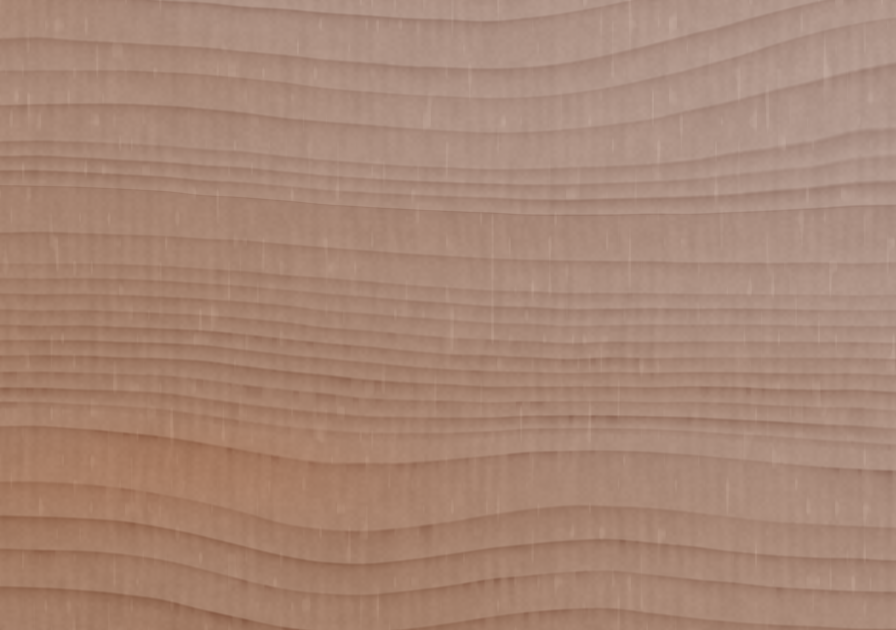
Give the GLSL for this texture, as a Shadertoy shader.

```glsl
// Planed softwood board: wavy horizontal growth rings crossed by faint vertical fibre marks.

float hash(vec2 p) {
    vec3 q = fract(vec3(p.xyx) * 0.1031);
    q += dot(q, q.yzx + 33.33);
    return fract((q.x + q.y) * q.z);
}

float noise(vec2 p) {
    vec2 i = floor(p), f = fract(p);
    f = f * f * (3.0 - 2.0 * f);
    return mix(mix(hash(i), hash(i + vec2(1, 0)), f.x),
               mix(hash(i + vec2(0, 1)), hash(i + vec2(1, 1)), f.x), f.y);
}

float bump(float x, float centre, float width) {
    float d = (x - centre) / width;
    return exp(-d * d);
}

// Downward bend of the grain; x runs left to right, depth top to bottom.
float grainSag(float x, float depth) {
    float upper = 1.0 - smoothstep(0.0, 0.42, depth);
    float lower = smoothstep(0.55, 0.85, depth);
    float sag = 0.05 * smoothstep(0.0, 0.65, x);
    sag -= 0.13 * upper * smoothstep(0.52, 1.05, x);
    sag += lower * (0.045 * bump(x, 0.36, 0.16) - 0.015 * bump(x, 0.65, 0.12)
                  + 0.02 * smoothstep(0.65, 1.0, x));
    return sag + 0.012 * (noise(vec2(x * 5.0, depth * 7.0)) - 0.5)
               + 0.003 * (noise(vec2(x * 22.0, depth * 16.0)) - 0.5);
}

// Ring count from the top: wide rings with two bands of narrow ones.
float ringPhase(float s) {
    return 16.0 * s + 25.0 * clamp(s - 0.21, 0.0, 0.08)
         + 24.0 * clamp(s - 0.41, 0.0, 0.24)
         + 0.55 * noise(vec2(s * 18.0, 4.0)) + 4.0;
}

void mainImage(out vec4 fragColor, in vec2 fragCoord) {
    vec2 uv = fragCoord / iResolution.xy;
    vec2 p = fragCoord / iResolution.y;
    float depth = 1.0 - uv.y;
    float s = depth - grainSag(uv.x, depth);

    // Each ring starts with a dark edge and fades downward
    float phase = ringPhase(s);
    float ring = floor(phase), f = phase - ring;
    float density = ringPhase(s + 0.002) - ringPhase(s - 0.002);
    density = max(density / 0.004, 8.0);
    float below = f / density;
    float edge = smoothstep(0.0, 0.0055, below);
    float strength = mix(0.55, 1.1, hash(vec2(ring, 7.0)));
    strength *= 0.65 + 0.6 * noise(vec2(uv.x * 6.0, ring * 3.7));
    float fade = 1.0 - smoothstep(0.6, 1.0, f);
    float line = edge * exp(-below * 120.0) * fade * strength;
    float shade = edge * (1.0 - f) * strength;

    // Base colour: pale and grey at upper right, warm at lower left
    float pale = smoothstep(0.1, 1.25, uv.x * 0.65 + uv.y * 0.7);
    pale += 0.22 * (noise(vec2(p.x * 3.0, s * 9.0)) - 0.5);
    vec3 color = mix(vec3(0.648, 0.503, 0.415), vec3(0.698, 0.597, 0.550), pale);
    float warmth = bump(uv.x, 0.2, 0.28) * bump(depth, 0.75, 0.1);
    color += warmth * vec3(0.018, -0.008, -0.025);

    // Ring shading
    color -= shade * vec3(0.030, 0.040, 0.043);
    color -= line * vec3(0.085, 0.098, 0.098);

    // Torn dark flecks along the lower ring edges
    float fleck = smoothstep(0.55, 0.85, noise(vec2(p.x * 85.0, ring * 5.3)));
    fleck *= edge * exp(-below * 95.0) * smoothstep(0.3, 0.7, depth);
    fleck *= smoothstep(0.35, 0.7, noise(vec2(p.x * 5.0, ring * 2.1)));
    color -= fleck * fade * vec3(0.060, 0.075, 0.070);

    // Vertical fibre marks
    float drift = 0.02 * noise(p * vec2(4.0, 9.0));
    float fibre = noise(vec2((p.x + drift) * 85.0, p.y * 18.0)) - 0.5;
    float weave = sin((p.x + drift * 0.4) * 283.0) * noise(p * vec2(12.0, 24.0));
    color += 0.022 * fibre + 0.009 * weave;
    float streak = noise(vec2(p.x * 110.0, p.y * 26.0 + 40.0));
    color += 0.04 * smoothstep(0.8, 1.0, streak) * vec3(0.9, 1.0, 1.0);

    // Fine grain and soft mottling
    color += 0.020 * (noise(p * 170.0) - 0.5);
    color += 0.012 * (noise(p * vec2(40.0, 70.0)) - 0.5);
    fragColor = vec4(color, 1.0);
}
```
